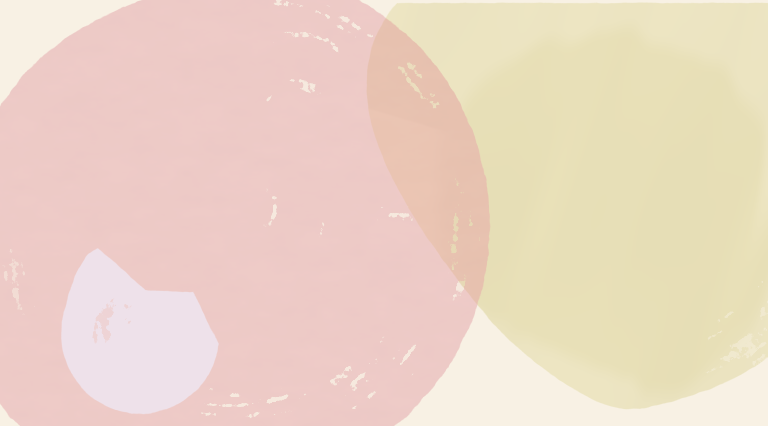
A WebGL 2 fragment shader for this background:

```glsl
#version 300 es
precision highp float;
// Overlapping rose, olive and lavender paint blobs with dry-brush gaps on cream.
uniform vec2 u_resolution;
out vec4 fragColor;

const float PI = 3.14159;
const vec3 CREAM = vec3(0.972, 0.946, 0.893);
const vec3 ROSE = vec3(0.930, 0.792, 0.778);
const vec3 OLIVE = vec3(0.908, 0.876, 0.718);
const vec3 PALE_OLIVE = vec3(0.924, 0.893, 0.757);
const vec3 CLAY = vec3(0.906, 0.758, 0.688);
const vec3 LAVENDER = vec3(0.934, 0.884, 0.918);

float hash(vec2 p) {
    vec3 q = fract(vec3(p.xyx) * 0.1031);
    q += dot(q, q.yzx + 33.33);
    return fract((q.x + q.y) * q.z);
}

float noise(vec2 p) {
    vec2 i = floor(p), f = fract(p);
    f = f * f * (3.0 - 2.0 * f);
    vec2 e = vec2(0.0, 1.0);
    return mix(mix(hash(i), hash(i + e.yx), f.x),
               mix(hash(i + e.xy), hash(i + e.yy), f.x), f.y);
}

float fbm(vec2 p) {
    float sum = 0.0, gain = 0.5;
    for (int i = 0; i < 4; i++) {
        sum += gain * noise(p);
        p = p * 2.03 + 7.1;
        gain *= 0.5;
    }
    return sum;
}

// Smooth bump over direction, peaking at the aimed angle in degrees.
float lobe(vec2 d, float aim, float sharpness) {
    return exp(sharpness * (cos(atan(d.y, d.x) - radians(aim)) - 1.0));
}

float fill(float dist, float softness) {
    return 1.0 - smoothstep(-softness, softness, dist);
}

float halfPlane(vec2 p, vec2 origin, vec2 normal) {
    return dot(p - origin, normal);
}

float roseShape(vec2 p) {
    vec2 d = p - vec2(0.540, 0.472);
    return length(d) - 0.610 - 0.075 * lobe(d, 219.0, 6.0) + 0.042 * lobe(d, 112.0, 8.0);
}

float oliveShape(vec2 p) {
    vec2 d = p - vec2(1.455, 0.601);
    float radius = 0.566 + 0.106 * lobe(d, 150.0, 8.0) - 0.108 * lobe(d, 217.0, 3.0)
                 + 0.026 * lobe(d, 270.0, 40.0);
    return max(length(d) - radius, p.y - 0.993);
}

float lavenderShape(vec2 p) {
    vec2 d = p - vec2(0.329, 0.214);
    float body = length(d) - 0.185 - 0.042 * lobe(d, 116.0, 10.0);
    float leftCut = halfPlane(p, vec2(0.230, 0.418), vec2(0.667, 0.746));
    float topCut = halfPlane(p, vec2(0.340, 0.319), vec2(0.040, 1.0));
    float rightCut = halfPlane(p, vec2(0.453, 0.315), vec2(0.898, 0.440));
    return max(body, min(leftCut, max(topCut, rightCut)));
}

// Broken bristle streaks along an arc; aim in degrees, spread in radians.
float dryBrush(vec2 p, vec2 center, float radius, float width, float aim, float spread) {
    vec2 d = p - center;
    float r = length(d);
    float turn = mod(atan(d.y, d.x) - radians(aim) + PI, 2.0 * PI) - PI;
    vec2 offset = vec2((r - radius) / width, turn / spread);
    float window = exp(-dot(offset * offset, offset * offset));
    float streak = noise(vec2(turn * radius * 18.0, r * 85.0) + aim);
    float grain = fbm(p * 95.0 + aim);
    return smoothstep(0.65, 0.73, window * (0.62 * streak + 0.52 * grain));
}

float roseGaps(vec2 p) {
    vec2 hub = vec2(0.540, 0.472), crown = vec2(0.692, 0.695);
    float gaps = dryBrush(p, hub, 0.545, 0.028, 66.0, 0.42);
    gaps = max(gaps, dryBrush(p, crown, 0.215, 0.026, 90.0, 0.75));
    gaps = max(gaps, dryBrush(p, crown, 0.105, 0.022, 100.0, 1.1));
    gaps = max(gaps, dryBrush(p, hub, 0.555, 0.030, 36.0, 0.18));
    gaps = max(gaps, dryBrush(p, hub, 0.550, 0.050, -4.0, 0.38));
    gaps = max(gaps, dryBrush(p, hub, 0.490, 0.090, -44.0, 0.40));
    gaps = max(gaps, dryBrush(p, hub, 0.425, 0.060, -82.0, 0.42));
    gaps = max(gaps, dryBrush(p, vec2(0.960, 0.250), 0.250, 0.040, 95.0, 0.42));
    gaps = max(gaps, dryBrush(p, vec2(0.552, 0.519), 0.090, 0.022, -10.0, 1.0));
    gaps = max(gaps, dryBrush(p, vec2(0.552, 0.519), 0.215, 0.022, -8.0, 0.35));
    return max(gaps, 0.6 * dryBrush(p, hub, 0.520, 0.035, 198.0, 0.35));
}

void main() {
    vec2 p = gl_FragCoord.xy / u_resolution.y;
    float soft = 0.8 / u_resolution.y;
    float wobble = 0.008 * (fbm(p * 45.0) - 0.47);

    // Olive wash: pale rim, denser core, slanted bristle marks.
    vec2 coreOffset = p - vec2(1.420, 0.555);
    float core = length(coreOffset) - 0.385 - 0.090 * lobe(coreOffset, 295.0, 4.0);
    float bristles = noise(vec2(p.x * 16.0 - p.y * 5.0, p.y * 2.0));
    vec3 wash = mix(PALE_OLIVE, OLIVE, fill(core + 0.08 * (bristles - 0.5), 0.03));
    wash += 0.012 * (bristles - 0.5);
    float fray = dryBrush(p, vec2(1.455, 0.601), 0.490, 0.110, -47.0, 0.45);
    wash = mix(wash, CREAM, 0.45 * fray);
    float olive = fill(oliveShape(p) + 0.5 * wobble, soft);
    vec3 color = mix(CREAM, wash, olive);

    // Rose paint turns to clay where it covers the olive.
    float upper = fill(0.735 - 0.3 * (p.x - 0.9) - p.y, 0.004);
    vec3 clay = CLAY + 0.012 * (1.0 - upper) * (1.0 - smoothstep(1.0, 1.06, p.x));
    vec3 paint = mix(ROSE, clay, olive) + 0.012 * (fbm(p * vec2(18.0, 34.0)) - 0.47);
    float rose = fill(roseShape(p) + wobble, soft);
    color = mix(color, paint, rose * (1.0 - 0.8 * roseGaps(p)));

    // Lavender patch with rosy scratches.
    float scratch = dryBrush(p, vec2(0.329, 0.214), 0.080, 0.060, 150.0, 1.1);
    float lavender = fill(lavenderShape(p) + 0.6 * wobble, soft);
    color = mix(color, LAVENDER, lavender * (1.0 - 0.6 * scratch));
    fragColor = vec4(color, 1.0);
}
```
